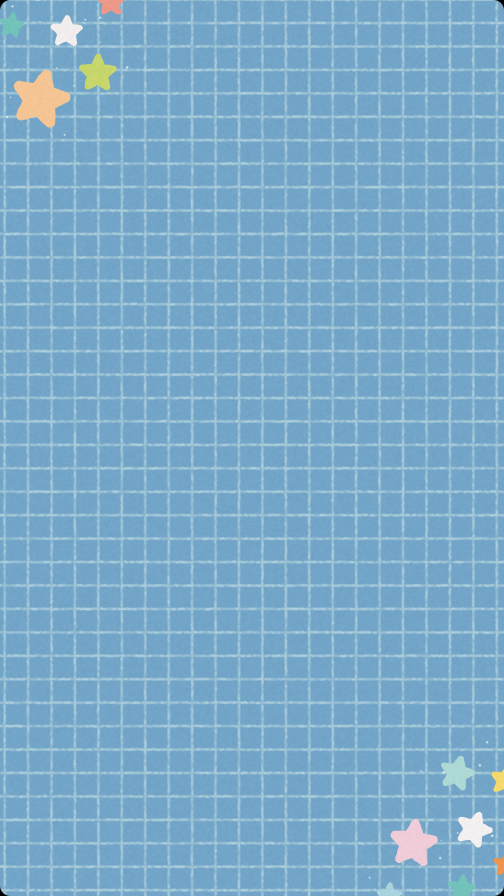
Give the GLSL for this background, as a Shadertoy shader.

```glsl
// A blue paper sheet with a chalky square grid, rounded dark corners, and
// two corner clusters of soft pastel stars with tiny specks around them.
// Stars are folded distance fields; chalk and grain come from value noise.

const float HEIGHT = 16.0 / 9.0;              // canvas is 1 wide, HEIGHT tall
const float SECTOR = 6.28319 / 5.0;           // angle between star tips
const float GRID_STEP = 0.0465;
const vec2 GRID_ORIGIN = vec2(0.0092, 0.0116);
const vec3 PAPER = vec3(0.445, 0.645, 0.78);
const vec3 CHALK = vec3(0.79, 0.89, 0.90);
const vec3 SPECK = vec3(0.88, 0.93, 0.92);

const int STAR_COUNT = 12;

// Star centre (xy), tip radius (z) and clockwise tilt (w)
const vec4 STARS[STAR_COUNT] = vec4[](
    vec4(0.023, 1.727, 0.026, 0.15), vec4(0.132, 1.715, 0.033, 0.05),
    vec4(0.220, 1.775, 0.031, 0.00), vec4(0.194, 1.632, 0.039, 0.03),
    vec4(0.080, 1.581, 0.060, 0.24), vec4(0.907, 0.243, 0.036, 0.25),
    vec4(1.003, 0.229, 0.031, 0.20), vec4(0.820, 0.104, 0.049, 0.12),
    vec4(0.940, 0.132, 0.037, 0.35), vec4(1.004, 0.062, 0.026, 0.10),
    vec4(0.916, 0.014, 0.029, 0.10), vec4(0.773, 0.000, 0.027, 0.05));

const vec3 STAR_COLORS[STAR_COUNT] = vec3[](
    vec3(0.45, 0.76, 0.73), vec3(0.95, 0.93, 0.93), vec3(0.93, 0.60, 0.54),
    vec3(0.78, 0.84, 0.42), vec3(0.96, 0.77, 0.58), vec3(0.68, 0.85, 0.83),
    vec3(0.96, 0.85, 0.42), vec3(0.94, 0.80, 0.85), vec3(0.95, 0.94, 0.94),
    vec3(0.93, 0.58, 0.30), vec3(0.45, 0.76, 0.73), vec3(0.66, 0.83, 0.87));

float hash(vec2 p) {
    vec3 q = fract(vec3(p.xyx) * 0.1031);
    q += dot(q, q.yzx + 33.33);
    return fract((q.x + q.y) * q.z);
}

float noise(vec2 p) {
    vec2 i = floor(p), f = fract(p);
    f = f * f * (3.0 - 2.0 * f);
    float low = mix(hash(i), hash(i + vec2(1, 0)), f.x);
    float high = mix(hash(i + vec2(0, 1)), hash(i + vec2(1, 1)), f.x);
    return mix(low, high, f.y);
}

float coverage(float dist, float pixel) {
    return clamp(0.5 - dist / pixel, 0.0, 1.0);
}

// Five-pointed star with tips and edges softened by rounding
float starDistance(vec2 p, float radius, float tilt) {
    float rounding = 0.17 * radius;
    float tipRadius = radius - rounding;
    float angle = atan(p.x, p.y) - tilt;
    angle = abs(mod(angle + 0.5 * SECTOR, SECTOR) - 0.5 * SECTOR);
    vec2 tip = vec2(0.0, tipRadius);
    vec2 notch = 0.47 * tipRadius * vec2(sin(0.5 * SECTOR), cos(0.5 * SECTOR));
    vec2 edge = notch - tip;
    vec2 d = length(p) * vec2(sin(angle), cos(angle)) - tip;
    float along = clamp(dot(d, edge) / dot(edge, edge), 0.0, 1.0);
    return length(d - edge * along) * sign(edge.x * d.y - edge.y * d.x) - rounding;
}

float roundedBox(vec2 p, vec2 halfSize, float radius) {
    vec2 q = abs(p) - halfSize + radius;
    return length(max(q, 0.0)) + min(max(q.x, q.y), 0.0) - radius;
}

// One family of parallel lines, broken up along its length like chalk
float chalkLines(float across, float along, float seed) {
    float row = floor(across / GRID_STEP + 0.5);
    vec2 key = vec2(along * 210.0, row * 7.0 + seed);
    float offset = across - row * GRID_STEP + 0.0012 * (noise(key) - 0.5);
    float strength = 0.30 + 0.42 * noise(key * vec2(0.8, 1.0) + 71.0);
    return strength * smoothstep(0.0045, 0.0005, abs(offset));
}

// Sparse dots, one possible per cell, kept near the two star clusters
float specks(vec2 p, float pixel) {
    const float cellSize = 0.045;
    vec2 cell = floor(p / cellSize);
    vec2 jitter = vec2(hash(cell + 3.0), hash(cell + 19.0));
    vec2 center = (cell + 0.15 + 0.7 * jitter) * cellSize;
    float reach = min(length(center - vec2(0.0, HEIGHT)), length(center - vec2(1.0, 0.0)));
    float present = step(hash(cell + 47.0), 0.4) * step(reach, 0.31);
    float radius = mix(0.0012, 0.0026, hash(cell + 83.0));
    return present * coverage(length(p - center) - radius, pixel);
}

void mainImage(out vec4 fragColor, in vec2 fragCoord) {
    vec2 p = fragCoord / iResolution.xy * vec2(1.0, HEIGHT);
    float pixel = 1.0 / iResolution.x;

    // Paper and grid
    vec2 g = p - GRID_ORIGIN;
    float grid = max(0.9 * chalkLines(g.x, p.y, 11.0), chalkLines(g.y, p.x, 503.0));
    vec3 color = mix(PAPER, CHALK, grid);
    color = mix(color, SPECK, 0.8 * specks(p, pixel));

    // Stars with slightly uneven, hand-cut edges
    float wobble = 0.0016 * (noise(p * 130.0) - 0.5);
    for (int i = 0; i < STAR_COUNT; i++) {
        vec4 star = STARS[i];
        float dist = starDistance(p - star.xy, star.z, star.w) + wobble;
        color = mix(color, STAR_COLORS[i], coverage(dist, pixel));
    }

    // Paper grain and dark rounded corners
    color += 0.025 * (noise(p * 290.0) - 0.5);
    vec2 halfSize = 0.5 * vec2(1.0, HEIGHT);
    color *= coverage(roundedBox(p - halfSize, halfSize, 0.021), pixel);
    fragColor = vec4(color, 1.0);
}
```
